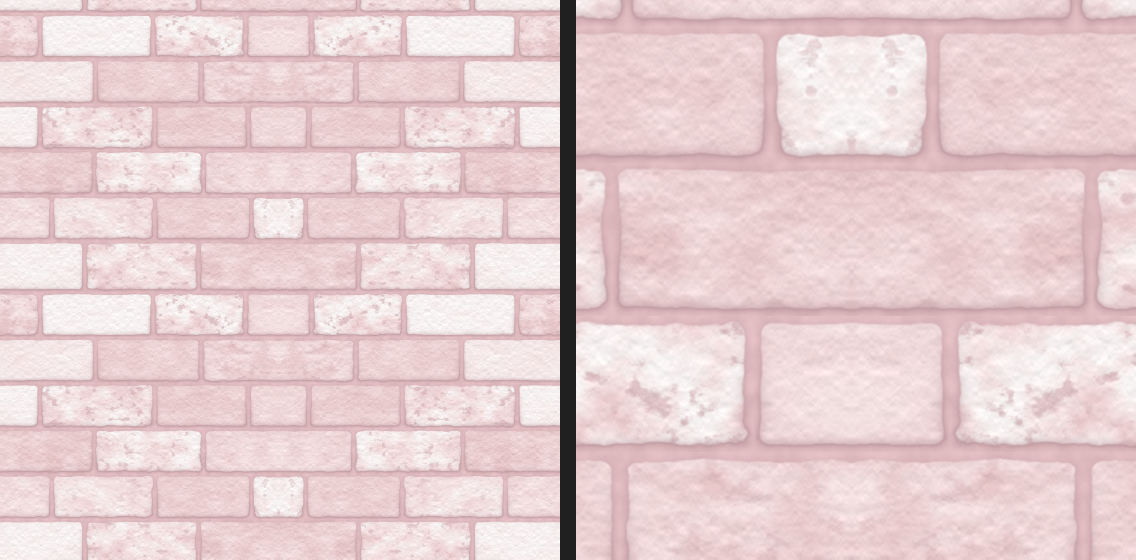
Left, the full canvas; right, a detail of the centre.
This texture is drawn by a Shadertoy shader. Its source:

```glsl
// Whitewashed pink brick wall: six courses, repeated down and mirrored about a vertical axis.
// Each brick is a rounded box with its own tone and wear; value noise adds
// blotches, pits and plaster grain. Lengths are thousandths of the canvas.

const float AXIS = 497.4;         // mirror axis, from the left
const float PERIOD = 497.4;       // height of the six courses
const float FIRST_JOINT = 24.0;   // first bed joint, from the top
const float COURSE = 81.25;       // course height; the last one takes the remainder
const float HALF_JOINT = 4.7;
const float CORNER = 6.5;
const float EDGE_WOBBLE = 4.0;
const float GRAIN = 0.17;
const float NONE = 9999.0;        // unused joint

const vec3 ROSE   = vec3(0.900, 0.770, 0.778);
const vec3 BLUSH  = vec3(0.950, 0.868, 0.870);
const vec3 WHITE  = vec3(0.970, 0.950, 0.950);
const vec3 MORTAR = vec3(0.885, 0.745, 0.760);
const vec3 SHADOW = vec3(0.715, 0.565, 0.590);
const vec3 PIT    = vec3(0.800, 0.650, 0.670);

// Per course: distance of the upright joints from the axis
const vec3 JOINTS[6] = vec3[6](
    vec3(59, 224, 426), vec3(138, 327, NONE), vec3(54, 221, 426),
    vec3(134, 329, NONE), vec3(48, 221, 405), vec3(143, 346, NONE));

// Per course, from the axis outwards: tone (0 rose, 1 white)
const vec4 TONE[6] = vec4[6](
    vec4(0.45, 0.72, 1.00, 0.40), vec4(0.32, 0.27, 0.78, 0.0),
    vec4(0.36, 0.22, 0.62, 0.92), vec4(0.42, 0.68, 0.20, 0.0),
    vec4(0.85, 0.28, 0.60, 0.50), vec4(0.22, 0.60, 0.93, 0.0));

// Per course, from the axis outwards: strength of the blotches and pits
const vec4 WEAR[6] = vec4[6](
    vec4(0.15, 1.00, 0.15, 0.80), vec4(0.50, 0.15, 0.10, 0.0),
    vec4(0.10, 0.20, 0.90, 0.15), vec4(0.25, 0.80, 0.30, 0.0),
    vec4(0.70, 0.15, 0.45, 0.25), vec4(0.35, 0.75, 0.10, 0.0));

float hash(vec2 p) {
    vec3 q = fract(vec3(p.xyx) * 0.1031);
    q += dot(q, q.yzx + 33.33);
    return fract((q.x + q.y) * q.z);
}

float noise(vec2 p) {
    vec2 i = floor(p), f = fract(p);
    f = f * f * (3.0 - 2.0 * f);
    return mix(mix(hash(i), hash(i + vec2(1, 0)), f.x),
               mix(hash(i + vec2(0, 1)), hash(i + vec2(1, 1)), f.x), f.y);
}

float fbm(vec2 p) {
    float sum = 0.0, amp = 0.5;
    for (int i = 0; i < 4; i++) {
        sum += amp * noise(p);
        p = p * 2.03 + 17.1;
        amp *= 0.5;
    }
    return sum / 0.9375;
}

float roundBox(vec2 p, vec2 halfSize, float r) {
    vec2 q = abs(p) - halfSize + r;
    return length(max(q, 0.0)) + min(max(q.x, q.y), 0.0) - r;
}

vec3 brickTone(float t) {
    return t < 0.5 ? mix(ROSE, BLUSH, max(t, 0.0) * 2.0)
                   : mix(BLUSH, WHITE, min(t, 1.0) * 2.0 - 1.0);
}

void mainImage(out vec4 fragColor, in vec2 fragCoord) {
    vec2 uv = fragCoord / iResolution.xy * 1000.0;
    float pixel = 1000.0 / iResolution.y;

    // Folded coordinates: x outwards from the axis, y down within the period
    vec2 p = vec2(abs(uv.x - AXIS), mod(1000.0 - uv.y - FIRST_JOINT, PERIOD));

    // Find the course and the brick
    int course = min(int(p.y / COURSE), 5);
    vec3 joints = JOINTS[course];
    int brick = int(dot(step(joints, vec3(p.x)), vec3(1)));
    float top = float(course) * COURSE;
    float bottom = course == 5 ? PERIOD : top + COURSE;
    float inner = brick == 0 ? -joints.x : joints[brick - 1];
    float outer = brick == 3 ? NONE : joints[brick];
    if (outer == NONE) outer = 2.0 * AXIS - inner;

    // Brick outline with slightly uneven edges
    vec2 halfSize = 0.5 * vec2(outer - inner, bottom - top) - HALF_JOINT;
    vec2 local = p - 0.5 * vec2(outer + inner, bottom + top);
    float wear = WEAR[course][brick];
    float d = roundBox(local, halfSize, CORNER);
    d += (fbm(p * 0.07) - 0.5) * EDGE_WOBBLE * (0.7 + wear);

    // Face: tone, blotches, pits and relief lit from above
    float blotch = fbm(p * vec2(0.035, 0.05) + 40.0) - 0.5;
    vec3 face = brickTone(TONE[course][brick] + blotch * (0.25 + 1.6 * wear));
    float pits = smoothstep(0.60, 0.78, fbm(p * vec2(0.085, 0.11) + 90.0));
    face = mix(face, PIT, pits * wear * 0.6);
    float relief = fbm((p + vec2(0.0, 2.0)) * 0.16) - fbm(p * 0.16);
    face += relief * GRAIN;

    // Rounded rim: pale on top, dim at the sides and below
    float below = clamp(local.y / halfSize.y, -1.0, 1.0);
    float rim = exp(min(d, 0.0) / 3.0);
    face = mix(face, SHADOW, rim * (0.30 + 0.25 * below));

    // Mortar with the shadow thrown around each brick
    vec3 mortar = MORTAR + (fbm(p * 0.12 + 7.0) - 0.5) * 0.09;
    float shade = exp(-max(d, 0.0) / 2.2) * (0.55 + 0.30 * below);
    mortar = mix(mortar, SHADOW, shade);

    float soft = max(1.0, 0.7 * pixel);
    float coverage = 1.0 - smoothstep(-soft, soft, d);
    fragColor = vec4(mix(mortar, face, coverage), 1.0);
}
```
